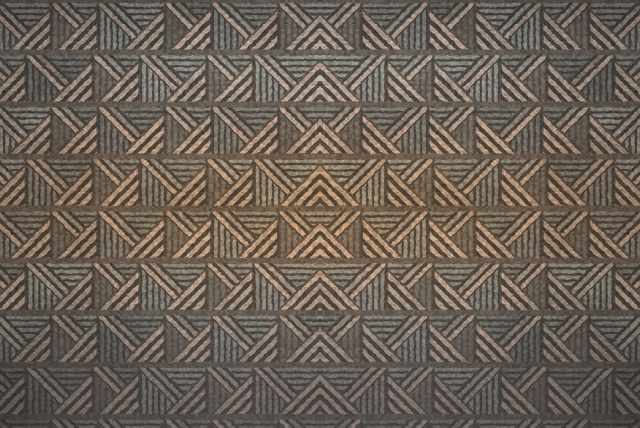
This pattern is drawn by a WebGL 1 fragment shader. Its source:

```glsl
precision highp float;
// Woven cloth of staggered rows, mirrored about the vertical centre line.
// Each cell joins a triangle of slanted ribs, a falling band and grey ribbing;
// wide and narrow cells alternate, then stitches, wear and light are added.
uniform vec2 u_resolution;

// Lengths are in row heights
const float ROWS = 8.22;
const float PERIOD = 2.183;        // one wide plus one narrow cell
const float WIDE = 1.284;
const float STAGGER = 0.80;        // shift of every other row
const float FIELD_TOP = 0.06;
const float FIELD_BASE = 0.95;
const float TRIANGLE = 0.76;       // height and base of the triangle
const float RIB_PITCH = 0.235;
const float RIB_WIDTH = 0.125;
const float BAND_PITCH = 0.205;
const float BAND_WIDTH = 0.115;
const float GREY_PITCH = 0.118;
const float GREY_WIDTH = 0.072;
const vec2 STITCH = vec2(0.052, 0.046);
const float STITCH_CONTRAST = 0.40;

const vec3 GROUND = vec3(0.385, 0.355, 0.315);
const vec3 GAP = vec3(0.285, 0.268, 0.242);
const vec3 BEIGE = vec3(0.690, 0.610, 0.530);
const vec3 GREY = vec3(0.500, 0.500, 0.465);
const vec3 WARM = vec3(1.13, 0.99, 0.85);
const vec3 COOL = vec3(0.99, 0.99, 1.03);

float hash(vec2 p) {
  vec3 q = fract(vec3(p.xyx) * 0.1031);
  q += dot(q, q.yzx + 33.33);
  return fract((q.x + q.y) * q.z);
}

float noise(vec2 p) {
  vec2 i = floor(p);
  vec2 f = fract(p);
  f = f * f * (3.0 - 2.0 * f);
  return mix(mix(hash(i), hash(i + vec2(1.0, 0.0)), f.x),
             mix(hash(i + vec2(0.0, 1.0)), hash(i + vec2(1.0)), f.x), f.y);
}

// Soft step at zero
float inside(float d, float aa) {
  return smoothstep(-aa, aa, d);
}

// Parallel ribs, the first one beginning at x = 0
float ribs(float x, float pitch, float width, float aa) {
  float phase = fract((x + 0.5 * (pitch - width)) / pitch);
  return inside(0.5 * width - abs(phase - 0.5) * pitch, aa);
}

// One cell: t runs from its inner edge, w from its outer edge
vec3 motif(float t, float w, float depth, float wide, float wear, float aa) {
  float rise = t + FIELD_BASE - depth;
  float fall = w - depth + 0.08;
  vec3 beige = mix(BEIGE, GREY, 0.3 * wear);
  vec3 grey = GREY * (0.86 + 0.24 * wear);

  // Grey ribbing: level above the band, upright below it
  float level = ribs(depth - FIELD_TOP, GREY_PITCH, GREY_WIDTH, aa);
  float upright = ribs(w - 0.05, GREY_PITCH, GREY_WIDTH, aa);
  float below = inside(-fall, aa);
  vec3 col = mix(GAP, grey, mix(level, upright, below));
  col = mix(col, GROUND, below * (1.0 - wide) * 0.6);

  // Falling band: a bright rib and a duller one
  float band = inside(fall + 0.04, aa) * inside(2.0 * BAND_PITCH - fall, aa);
  float second = inside(fall - 0.8 * BAND_PITCH, aa);
  vec3 bandColour = mix(beige, mix(beige, grey, 0.6), second);
  float bandRib = ribs(fall, BAND_PITCH, BAND_WIDTH, aa);
  col = mix(col, mix(GAP, bandColour, bandRib), band);

  // Triangle with a plain margin along its slope
  col = mix(col, GROUND * 0.9, inside(TRIANGLE + 0.06 - rise, aa));
  float slant = ribs(TRIANGLE - rise, RIB_PITCH, RIB_WIDTH, aa);
  return mix(col, mix(GAP, beige, slant), inside(TRIANGLE - rise, aa));
}

void main() {
  vec2 p = gl_FragCoord.xy / u_resolution.y * ROWS;
  float halfWidth = 0.5 * ROWS * u_resolution.x / u_resolution.y;
  float aa = 0.8 * ROWS / u_resolution.y;
  vec2 q = vec2(abs(p.x - halfWidth), ROWS - p.y);

  // Stitches fray the edges of every rib
  vec2 stitch = q / STITCH;
  vec2 frayed = q + 0.022 * (vec2(noise(stitch), noise(stitch + 57.0)) - 0.5);
  float row = floor(frayed.y);
  float depth = frayed.y - row;

  // Staggered wide and narrow cells
  float along = frayed.x - STAGGER * (1.0 - mod(row, 2.0));
  float k = mod(along, PERIOD);
  float wide = step(k, WIDE);
  float t = k - WIDE * (1.0 - wide);
  float w = mix(PERIOD - WIDE, WIDE, wide) - t;
  float wear = hash(vec2(floor(along / PERIOD) * 2.0 + wide + 9.0, row + 3.0));

  vec3 col = motif(t, w, depth, wide, wear, aa);
  float field = inside(depth - FIELD_TOP, aa) * inside(FIELD_BASE - depth, aa);
  float seam = inside(0.025 - min(t, w), aa) * step(0.15, q.x);
  col = mix(GROUND, mix(col, GAP, 0.8 * seam), field);

  // Knit grain and broad uneven wear
  float grain = 0.6 * hash(floor(stitch)) + 0.4 * noise(stitch * 1.7) - 0.5;
  col *= 1.0 + STITCH_CONTRAST * grain + 0.12 * (noise(q * 1.3) - 0.5);

  // Warm glow across the middle, dim corners, faded lower rows
  vec2 c = vec2(q.x / halfWidth, q.y / ROWS);
  float glow = exp(-pow((c.y - 0.49) / 0.19, 2.0)) * (1.0 - 0.45 * c.x);
  float fade = smoothstep(0.62, 1.0, c.y);
  col = mix(col, vec3(0.36, 0.34, 0.335), 0.35 * fade);
  col *= mix(COOL, WARM, glow);
  col *= 1.04 - 0.20 * c.x * c.x - 0.14 * fade - 0.12 * smoothstep(0.15, 0.0, c.y);
  gl_FragColor = vec4(clamp(col, 0.0, 1.0), 1.0);
}
```
